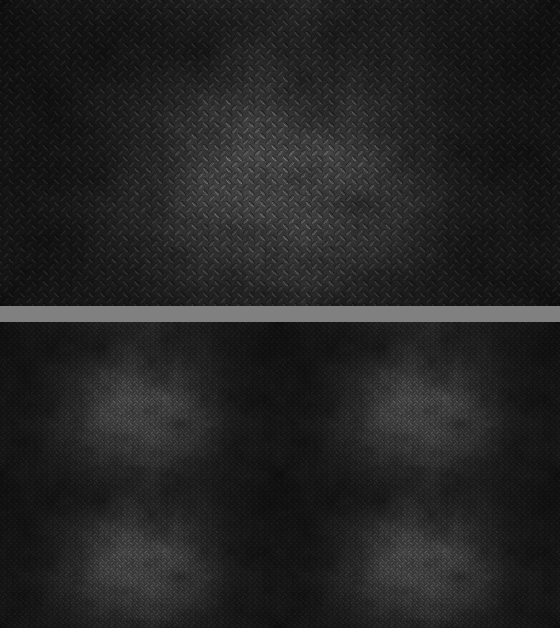
Top: one tile. Bottom: repeated 2 by 2.
Give the GLSL for this texture, as a Shadertoy shader.

```glsl
#define REPEATS vec2(49.0, 27.0)
#define GLOW_CENTER vec2(0.505, 0.41)
#define EDGE_TONE 0.072
#define GLOW_TONE 0.172
#define TREAD_LENGTH 0.24
#define TREAD_WIDTH 0.06
#define TREAD_ROUND 0.025
#define RIM_WIDTH 0.04
#define GRIME 0.65
#define GRAIN 0.24

const float TAU = 6.2831853;

float hash(vec2 p) {
    vec3 q = fract(vec3(p.xyx) * 0.1031);
    q += dot(q, q.yzx + 33.33);
    return fract((q.x + q.y) * q.z);
}

// Value noise that wraps after a whole number of cells
float wrapNoise(vec2 uv, vec2 cells) {
    vec2 p = uv * cells;
    vec2 i = floor(p);
    vec2 f = fract(p);
    f = f * f * (3.0 - 2.0 * f);
    vec2 lo = mod(i, cells);
    vec2 hi = mod(i + 1.0, cells);
    return mix(mix(hash(lo), hash(vec2(hi.x, lo.y)), f.x),
               mix(hash(vec2(lo.x, hi.y)), hash(hi), f.x), f.y);
}

float clouds(vec2 uv) {
    float sum = 0.0;
    float weight = 0.42;
    vec2 cells = vec2(11.0, 6.0);
    for (int i = 0; i < 5; i++) {
        sum += weight * (wrapNoise(uv, cells) - 0.5);
        cells *= 2.0;
        weight *= 0.65;
    }
    return sum;
}

// Rounded lens, long along y
float treadDistance(vec2 p) {
    float offset = (TREAD_LENGTH * TREAD_LENGTH - TREAD_WIDTH * TREAD_WIDTH)
                 / (2.0 * TREAD_WIDTH);
    p = abs(p);
    float side = length(p + vec2(offset, 0.0)) - offset - TREAD_WIDTH;
    float tip = length(p - vec2(0.0, TREAD_LENGTH));
    bool pastTip = p.y * offset > TREAD_LENGTH * (p.x + offset);
    return (pastTip ? tip : side) - TREAD_ROUND;
}

void mainImage(out vec4 fragColor, in vec2 fragCoord) {
    vec2 uv = fragCoord / iResolution.xy;
    float pixel = REPEATS.x / iResolution.x;

    // Soft periodic light
    vec2 wave = 0.5 + 0.5 * cos(TAU * (uv - GLOW_CENTER));
    float glow = pow(wave.x, 1.4) * mix(0.3, 1.0, wave.y);
    float tone = EDGE_TONE + GLOW_TONE * glow;

    // Grime and fine grain
    tone *= 1.0 + GRIME * clouds(uv);
    tone *= 1.0 + GRAIN * (wrapNoise(uv, vec2(306.0, 168.0)) - 0.5);

    // Raised treads: rising ones, then falling ones half a cell away
    float plate = tone;
    for (int i = 0; i < 2; i++) {
        float falling = float(i);
        vec2 grid = uv * REPEATS + 0.5 * falling;
        vec2 p = fract(grid) - 0.5;
        float wear = hash(mod(floor(grid), REPEATS) + 71.0 * falling);
        float lean = 1.0 - 2.0 * falling;
        vec2 q = vec2(p.x - lean * p.y, lean * p.x + p.y) * 0.70711;

        // The lower flank catches the light, the upper one casts a shadow
        float d = treadDistance(q);
        float body = smoothstep(0.5 * pixel, -0.5 * pixel, d);
        float rim = smoothstep(RIM_WIDTH + 0.5 * pixel, 0.0, abs(d));
        float lit = smoothstep(-0.05, 0.05, q.x * lean);
        float shade = smoothstep(0.14, 0.0, max(d, 0.0)) * (1.0 - lit);
        float shine = mix(mix(0.4, 0.08, falling), mix(0.8, 1.12, falling), lit);

        plate *= 1.0 - 0.5 * shade * (1.0 - body);
        plate += tone * body * mix(0.12, 0.08, falling);
        plate += rim * shine * (0.75 + 0.4 * wear) * (0.024 + 0.55 * tone);
    }

    fragColor = vec4(vec3(clamp(plate, 0.0, 1.0)), 1.0);
}
```
